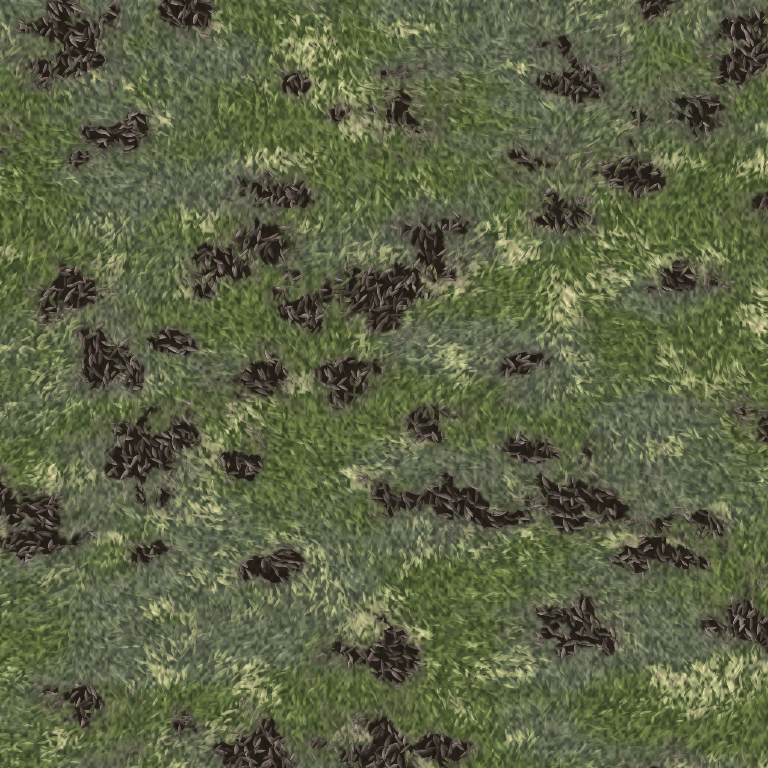
Write a WebGL 2 fragment shader that draws this texture.

```glsl
#version 300 es
precision highp float;
// Mossy wet ground: layers of fine curved blades follow a wandering flow field,
// tinted by noise into lush, slate-grey and straw-pale tufts. Ragged clumps of
// brown leaf litter, scattered on a jittered grid, lie on top.

uniform vec2 u_resolution;
out vec4 fragColor;

const vec3 DEEP_GREEN  = vec3(0.23, 0.29, 0.15);
const vec3 LUSH_GREEN  = vec3(0.50, 0.56, 0.30);
const vec3 SLATE_DARK  = vec3(0.29, 0.33, 0.27);
const vec3 SLATE_LIGHT = vec3(0.54, 0.56, 0.47);
const vec3 PALE_GREEN  = vec3(0.63, 0.66, 0.45);
const vec3 STRAW       = vec3(0.80, 0.76, 0.59);
const vec3 LITTER      = vec3(0.36, 0.34, 0.30);
const vec3 LEAF_GAP    = vec3(0.14, 0.12, 0.09);
const vec3 LEAF_BROWN  = vec3(0.23, 0.20, 0.17);
const vec3 LEAF_GREY   = vec3(0.54, 0.49, 0.46);

const int   BLADE_LAYERS = 4;
const float BLADE_CELLS  = 46.0;   // blades across the canvas, first layer
const float BLADE_STEP   = 13.0;   // extra cells for each finer layer
const vec2  BLADE_SIZE   = vec2(0.80, 0.15); // half length, half width in cells
const vec2  LEAF_SIZE    = vec2(0.85, 0.19);
const float LEAF_CELLS   = 84.0;
const float CLUMP_CELLS  = 9.5;
const float CLUMP_CHANCE = 0.52;
const float GRAIN        = 0.42;   // strength of the finest mottling
const float SOFTNESS     = 0.0007; // edge blur in canvas units

float hash(vec2 p) {
    return fract(sin(dot(p, vec2(127.1, 311.7))) * 43758.5453);
}

float noise(vec2 p) {
    vec2 i = floor(p), f = fract(p);
    f = f * f * (3.0 - 2.0 * f);
    return mix(mix(hash(i), hash(i + vec2(1, 0)), f.x),
               mix(hash(i + vec2(0, 1)), hash(i + vec2(1, 1)), f.x), f.y);
}

float fbm(vec2 p) {
    float sum = 0.0, amp = 0.5;
    for (int i = 0; i < 4; i++) {
        sum += amp * noise(p);
        p = mat2(1.6, 1.2, -1.2, 1.6) * p + 7.3;
        amp *= 0.5;
    }
    return sum / 0.9375;
}

float flowAngle(vec2 p) {
    return 3.2 * noise(p * 8.0 + 3.7);
}

// One layer of tapered, bent blades: x = coverage, y = random shade, z = side (-1..1)
vec3 blades(vec2 p, float cells, vec2 size, float spread, float seed) {
    vec2 g = p * cells, home = floor(g);
    float blur = cells * max(SOFTNESS, 0.5 / min(u_resolution.x, u_resolution.y));
    vec3 top = vec3(0.0, 0.5, 0.0);
    for (int y = -1; y <= 1; y++)
    for (int x = -1; x <= 1; x++) {
        vec2 id = home + vec2(x, y), key = id + seed;
        vec2 centre = id + vec2(hash(key), hash(key + 19.3));
        float a = flowAngle(centre / cells) + spread * (hash(key + 41.7) - 0.5);
        vec2 d = g - centre;
        vec2 q = vec2(d.x * cos(a) + d.y * sin(a), d.y * cos(a) - d.x * sin(a));
        q.y += 0.5 * (hash(key + 67.1) - 0.5) * q.x * q.x;
        float t = q.x / (size.x * mix(0.55, 1.0, hash(key + 83.9)));
        float width = size.y * (1.0 - t * t);
        float cover = 1.0 - smoothstep(-blur, blur, abs(q.y) - width);
        cover *= step(abs(t), 1.0);
        float side = clamp(q.y / max(width, 0.01), -1.0, 1.0);
        top = mix(top, vec3(1.0, hash(key + 97.3), side), cover);
    }
    return top;
}

// Positive inside the clumps, falling off around them
float clumpField(vec2 p) {
    p += 0.035 * (vec2(fbm(p * 14.0), fbm(p * 14.0 + 40.0)) - 0.5);
    vec2 g = p * CLUMP_CELLS, home = floor(g);
    float field = -1.0;
    for (int y = -1; y <= 1; y++)
    for (int x = -1; x <= 1; x++) {
        vec2 id = home + vec2(x, y);
        if (hash(id + 5.1) > CLUMP_CHANCE) continue;
        vec2 centre = id + vec2(hash(id + 11.9), hash(id + 23.3));
        vec2 radius = vec2(1.25, 0.85) * mix(0.17, 0.50, hash(id + 37.7));
        field = max(field, 1.0 - length((g - centre) / radius));
    }
    return field + 2.5 * (fbm(p * 34.0) - 0.52);
}

vec3 groundColor(float shade, float wet, float tuft) {
    float blade = fract(shade * 17.0) - 0.5;
    vec3 grass = mix(DEEP_GREEN, LUSH_GREEN, shade);
    vec3 slate = mix(SLATE_DARK, SLATE_LIGHT, shade);
    vec3 tone = mix(grass, slate, clamp(wet + 0.7 * blade, 0.0, 1.0));
    float glow = shade + 2.2 * (tuft - 0.5);
    tone = mix(tone, PALE_GREEN, smoothstep(0.68, 1.0, glow));
    return mix(tone, STRAW, 0.85 * smoothstep(0.96, 1.3, glow));
}

void main() {
    vec2 p = gl_FragCoord.xy / min(u_resolution.x, u_resolution.y);

    // Broad patches, kept small and broken, and fine mottling
    float wet = 0.85 * smoothstep(0.34, 0.72, fbm(p * vec2(7.0, 13.0) + 31.0));
    float tuft = fbm(p * vec2(15.0, 24.0) + 57.0) - 0.06 * wet;
    float grain = noise(p * vec2(260.0, 190.0));

    // Undergrowth, then blades from coarse to fine
    vec3 col = 0.88 * groundColor(0.15 + 0.6 * grain, wet, tuft);
    for (int i = 0; i < BLADE_LAYERS; i++) {
        float n = float(i);
        vec3 b = blades(p, BLADE_CELLS + BLADE_STEP * n, BLADE_SIZE, 1.5, 13.0 * n);
        vec3 tint = groundColor(b.y, wet, tuft) * (1.0 + 0.1 * b.z);
        col = mix(col, tint, b.x * 0.74);
    }
    col *= 1.0 + GRAIN * (grain - 0.5);

    // Thin litter and shade around the clumps
    float field = clumpField(p);
    float scatter = smoothstep(-0.75, 0.2, field + 0.5 * (grain - 0.5));
    col = mix(col, LITTER * (0.75 + 0.5 * grain), 0.5 * scatter);

    // Leafy, ragged clumps
    vec3 under = blades(p, LEAF_CELLS * 0.75, LEAF_SIZE, 2.6, 71.0);
    vec3 over = blades(p, LEAF_CELLS, LEAF_SIZE, 2.2, 89.0);
    vec3 leaf = mix(under, over, over.x);
    vec3 brown = mix(LEAF_BROWN, LEAF_GREY, pow(leaf.y, 1.6)) * (0.92 + 0.3 * leaf.z);
    brown = mix(LEAF_GAP, brown, leaf.x) * (0.8 + 0.4 * grain);
    col = mix(col, brown, smoothstep(0.0, 0.4, field + 0.9 * (leaf.y - 0.5)));

    fragColor = vec4(col, 1.0);
}
```
